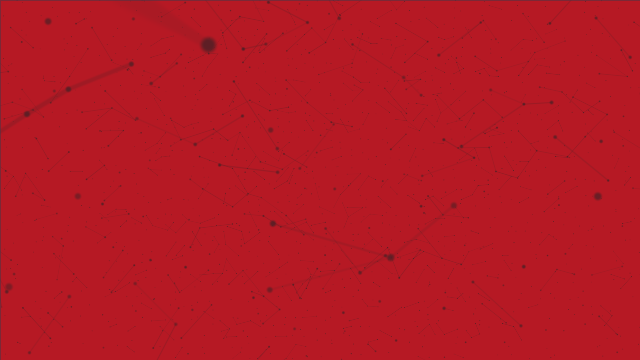
Give the GLSL for this background, as a WebGL 2 fragment shader.

```glsl
#version 300 es
precision highp float;
// A red field strewn with dark dots, some joined by faint straight links.
// Four jittered grids, from fine to coarse, suggest depth: fine dots crowd
// the centre, coarse ones are softer; a few near dots lie on top.

uniform vec2 u_resolution;
out vec4 fragColor;

const vec3 RED = vec3(0.712, 0.098, 0.140);
const vec3 INK = vec3(0.27, 0.125, 0.145);
const vec3 BORDER = vec3(0.30, 0.20, 0.27);
const int LAYERS = 4;

// Integer hash: three values from 0 to 1 for a cell and a seed
vec3 hash3(ivec2 cell, int seed) {
    uvec3 v = uvec3(ivec3(cell, seed)) * 1664525u + 1013904223u;
    v.x += v.y * v.z; v.y += v.z * v.x; v.z += v.x * v.y;
    v ^= v >> 16u;
    v.x += v.y * v.z; v.y += v.z * v.x; v.z += v.x * v.y;
    return vec3(v >> 8u) / 16777216.0;
}

float segmentDistance(vec2 p, vec2 a, vec2 b) {
    vec2 ab = b - a;
    float t = clamp(dot(p - a, ab) / max(dot(ab, ab), 1e-6), 0.0, 1.0);
    return length(p - a - ab * t);
}

// Coverage of a soft shape of the given radius
float softDisc(float dist, float radius, float pixel) {
    return 1.0 - smoothstep(radius * 0.5 - pixel * 0.5, radius * 1.1 + pixel * 0.5, dist);
}

// Dot of a cell: xy position, z radius (zero where the cell is empty)
vec3 cellDot(ivec2 cell, int layer, float size, vec2 centre) {
    vec3 place = hash3(cell, layer * 2);
    vec2 position = (vec2(cell) + 0.08 + 0.84 * place.xy) * size;
    float crowd = 1.0 - smoothstep(0.15, 0.95, length((position - centre) * vec2(0.9, 1.1)));
    float share = layer == 0 ? mix(0.28, 0.75, crowd)
                : layer == 1 ? mix(0.42, 0.58, crowd)
                : layer == 2 ? 0.38 : 0.25;
    float radius = size * mix(0.032, 0.054, fract(place.z * 37.0));
    return vec3(position, place.z < share ? radius : 0.0);
}

// Light left after the dots and links of one grid
float layerLight(vec2 p, int layer, float size, vec2 centre, float pixel) {
    float light = 1.0;
    float depth = float(layer) / float(LAYERS - 1);
    float linkChance = layer == 0 ? 0.4 : 0.9;
    ivec2 home = ivec2(floor(p / size));
    for (int y = -1; y <= 1; y++)
    for (int x = -1; x <= 1; x++) {
        ivec2 cell = home + ivec2(x, y);
        vec3 here = cellDot(cell, layer, size, centre);
        if (here.z <= 0.0) continue;
        vec3 style = hash3(cell, layer * 2 + 1);
        float dotInk = mix(0.45, 0.8, style.x);
        light *= 1.0 - dotInk * softDisc(length(p - here.xy), here.z, pixel);

        // Link to a cell on the right, level or slanted
        ivec2 next = cell + ivec2(1, int(style.y * 3.0) - 1);
        vec3 there = cellDot(next, layer, size, centre);
        if (there.z <= 0.0 || style.z > linkChance) continue;
        float dist = segmentDistance(p, here.xy, there.xy);
        float linkInk = mix(0.34, 0.14, depth) * mix(0.5, 1.2, style.x);
        light *= 1.0 - linkInk * softDisc(dist, here.z * 0.4, pixel);
    }
    return light;
}

// Light left after the nearest dots: a broad chain and one large blurred dot
float nearLight(vec2 p, float pixel) {
    vec3 chain[4] = vec3[4](vec3(-0.03, 0.615, 0.009), vec3(0.075, 0.683, 0.010),
                            vec3(0.19, 0.752, 0.009), vec3(0.365, 0.822, 0.008));
    float light = 1.0;
    for (int i = 0; i < 4; i++) {
        vec3 node = chain[i];
        light *= 1.0 - 0.65 * softDisc(length(p - node.xy), node.z, pixel);
        if (i == 3) break;
        float dist = segmentDistance(p, node.xy, chain[i + 1].xy);
        light *= 1.0 - 0.2 * softDisc(dist, node.z * 0.8, pixel);
    }
    vec2 large = vec2(0.579, 0.875);
    float streak = segmentDistance(p, large, vec2(0.30, 1.05));
    float streakWidth = mix(0.016, 0.045, smoothstep(0.58, 0.30, p.x));
    light *= 1.0 - 0.10 * softDisc(streak, streakWidth, pixel);
    return light * (1.0 - 0.75 * softDisc(length(p - large), 0.025, pixel));
}

void main() {
    float pixel = 1.0 / u_resolution.y;
    vec2 p = gl_FragCoord.xy * pixel;
    vec2 centre = vec2(0.52 * u_resolution.x * pixel, 0.48);

    float light = nearLight(p, pixel);
    float size = 0.026;
    for (int layer = 0; layer < LAYERS; layer++) {
        light *= layerLight(p, layer, size, centre, pixel);
        size *= 2.1;
    }
    vec3 colour = mix(INK, RED, light);

    // Thin grey edge along the top and the left
    float edge = min(p.x, 1.0 - p.y);
    float edgeInk = 1.0 - smoothstep(0.0015 - pixel * 0.5, 0.0015 + pixel * 0.5, edge);
    fragColor = vec4(mix(colour, BORDER, edgeInk), 1.0);
}
```
